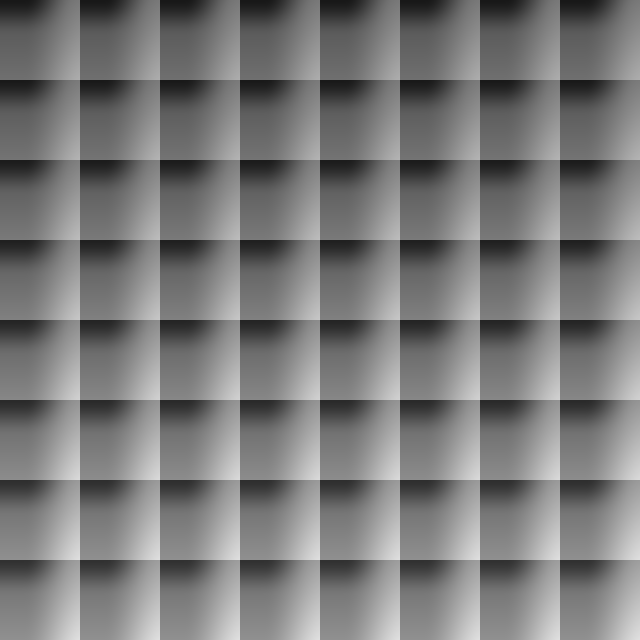
Write a Shadertoy shader that draws this pattern.

```glsl
// An eight by eight grid of grey tiles, each shaded from a dark top left
// corner to a bright lower right one. A slow vertical ramp lightens the lower
// rows, and faint gradient noise shifts the corner shadow from tile to tile.

vec2 randomGradient(vec2 cell) {
    float angle = 6.2832 * fract(sin(dot(cell, vec2(127.1, 311.7))) * 43758.5);
    return vec2(cos(angle), sin(angle));
}

float gradientNoise(vec2 p) {
    vec2 i = floor(p), f = fract(p);
    vec2 w = f * f * (3.0 - 2.0 * f);
    float a = dot(randomGradient(i), f);
    float b = dot(randomGradient(i + vec2(1, 0)), f - vec2(1, 0));
    float c = dot(randomGradient(i + vec2(0, 1)), f - vec2(0, 1));
    float d = dot(randomGradient(i + 1.0), f - 1.0);
    return mix(mix(a, b, w.x), mix(c, d, w.x), w.y);
}

float tileTone(vec2 uv) {
    vec2 grid = uv * 8.0;
    float across = fract(grid.x);
    float down = 1.0 - fract(grid.y);
    float light = 1.0 - smoothstep(0.05, 1.0, uv.y);

    // Body: gentle vertical ramp, brighter toward the right side
    float glow = smoothstep(0.3, 1.08, across);
    float tone = 0.40 + 0.16 * down + glow * mix(0.22, 0.32, down);

    // Shadow along the top edge, fading before the right side
    float wobble = 0.05 * gradientNoise(floor(grid) * 0.37 + 0.2);
    float shadow = (1.0 - smoothstep(0.0, 0.45, down))
                 * (1.0 - smoothstep(0.35, 0.92, across + 0.25 * down + wobble));
    tone -= mix(0.28, 0.21, light) * shadow;

    // Rows brighten toward the bottom of the canvas
    return tone * mix(0.77, 1.01, light);
}

void mainImage(out vec4 fragColor, in vec2 fragCoord) {
    // Four samples per pixel smooth the tile borders
    float tone = 0.0;
    for (int i = 0; i < 4; i++) {
        vec2 offset = vec2(i & 1, i >> 1) * 0.5 - 0.25;
        tone += 0.25 * tileTone((fragCoord + offset) / iResolution.xy);
    }
    fragColor = vec4(vec3(tone), 1.0);
}
```
